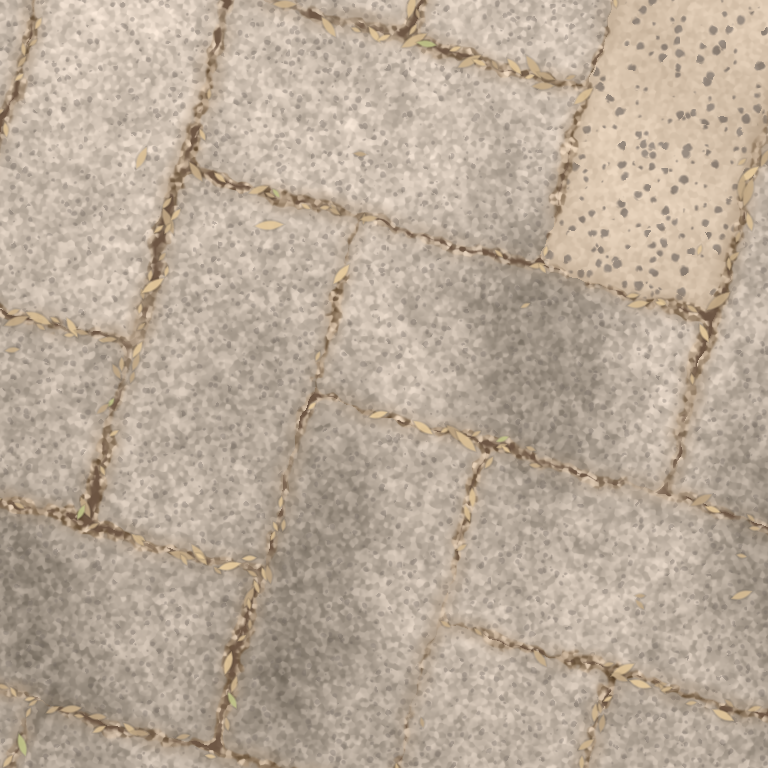
Write a WebGL 2 fragment shader that draws this texture.

```glsl
#version 300 es
precision highp float;
// Weathered herringbone brick paving, tilted, with dry chaff caught in the joints.

uniform vec2 u_resolution;
out vec4 fragColor;

#define BRICK_WIDTH 0.24            // short side of a brick, in canvas units
#define TILT 0.275                  // rotation of the pattern, in radians
#define ANCHOR vec2(0.238, 0.782)   // a corner of the pattern on the canvas
#define GAP 0.028                   // half width of a joint, in brick widths
#define GRAIN 0.42                  // strength of the stone speckle
#define STAIN 0.40                  // strength of the damp patches
#define CHAFF_CELL 0.08             // spacing of the chaff grid
#define CHAFF_AMOUNT 0.50           // chance of a fleck inside a joint
#define PALE_BRICK vec2(2.0, -2.0)  // corner of the single sandy brick

const vec3 STONE_LIGHT = vec3(0.88, 0.82, 0.76);
const vec3 STONE_DARK = vec3(0.48, 0.44, 0.39);
const vec3 SAND = vec3(0.83, 0.75, 0.66);
const vec3 PORE = vec3(0.47, 0.43, 0.40);
const vec3 SOIL = vec3(0.64, 0.55, 0.45);
const vec3 CRACK = vec3(0.42, 0.33, 0.26);
const vec3 STRAW = vec3(0.91, 0.80, 0.62);
const vec3 LEAF = vec3(0.76, 0.77, 0.54);

struct Brick { float edge; vec2 id; float upright; };

float hash(vec2 p) {
  vec3 a = fract(p.xyx * 0.1031);
  a += dot(a, a.yzx + 33.33);
  return fract((a.x + a.y) * a.z);
}

vec2 hash2(vec2 p) { return vec2(hash(p), hash(p + 71.7)); }

// Cellular noise: x = nearest distance, y = its random value, z = blended value.
vec3 cellular(vec2 p) {
  vec2 base = floor(p);
  vec2 nearest = vec2(9.0, 0.0);
  vec2 blend = vec2(0.0);
  for (int y = -1; y <= 1; y++)
    for (int x = -1; x <= 1; x++) {
      vec2 cell = base + vec2(x, y);
      float d = distance(p, cell + hash2(cell));
      float value = hash(cell + 31.3);
      if (d < nearest.x) nearest = vec2(d, value);
      blend += vec2(value, 1.0) * exp(-5.0 * d * d);
    }
  return vec3(nearest, blend.x / blend.y);
}

// Layered sines that roughen the brick outlines.
vec2 wobble(vec2 q) {
  return 0.014 * sin(q.yx * 6.0 + vec2(0.0, 2.0)) + 0.008 * sin(q.yx * 19.0 + q * 5.0)
       + 0.005 * sin(q.yx * 57.0 - q * 19.0);
}

// Two-by-one herringbone: depth inside the brick, its corner and the joint direction.
Brick herringbone(vec2 q) {
  q += wobble(q);
  vec2 cell = floor(q);
  float phase = mod(cell.x - cell.y, 4.0);
  bool tall = phase < 0.5 || phase > 2.5;
  vec2 corner = cell;
  if (phase > 2.5) corner.y -= 1.0;
  else if (phase > 1.5) corner.x -= 1.0;
  vec2 halfSize = tall ? vec2(0.5, 1.0) : vec2(1.0, 0.5);
  vec2 local = q - corner - halfSize + 0.03 * (hash2(corner) - 0.5);
  vec2 h = abs(local) - halfSize + 0.07;
  float edge = 0.07 - length(max(h, 0.0)) - min(max(h.x, h.y), 0.0);
  return Brick(edge, corner, step(h.y, h.x));
}

// Tapered flecks of many sizes, kept mostly where the joints run.
vec3 addChaff(vec3 color, vec2 q, float aa) {
  vec2 base = floor(q / CHAFF_CELL);
  for (int y = -1; y <= 1; y++)
    for (int x = -1; x <= 1; x++) {
      vec2 cell = base + vec2(x, y);
      vec2 center = (cell + hash2(cell + 5.0)) * CHAFF_CELL;
      Brick b = herringbone(center);
      float clump = 0.4 * sin(center.x * 3.1 + center.y * 2.3);
      float chance = b.edge < GAP * 1.4 ? CHAFF_AMOUNT + clump : 0.004;
      if (hash(cell + 11.0) > chance) continue;
      float angle = b.upright * 1.571 + 1.6 * (hash(cell + 23.0) - 0.5);
      vec2 d = mat2(cos(angle), -sin(angle), sin(angle), cos(angle)) * (q - center);
      float big = pow(hash(cell + 37.0), 3.0);
      float along = d.x / mix(0.026, 0.078, big);
      float taper = 1.0 - along * along + 0.3 * along;
      float shape = abs(d.y) - mix(0.010, 0.024, big) * taper;
      vec3 tint = hash(cell + 47.0) > 0.97 ? LEAF : mix(SOIL, STRAW, 0.35 + 0.7 * hash(cell + 53.0));
      color *= 1.0 - 0.12 * smoothstep(0.016, 0.0, shape);
      color = mix(color, tint, 0.92 * smoothstep(1.5 * aa, -1.5 * aa, shape));
    }
  return color;
}

void main() {
  vec2 uv = gl_FragCoord.xy / u_resolution;
  vec2 p = uv - ANCHOR;
  float c = cos(TILT), s = sin(TILT);
  vec2 q = vec2(c * p.x - s * p.y, -s * p.x - c * p.y) / BRICK_WIDTH;
  float aa = 1.0 / (min(u_resolution.x, u_resolution.y) * BRICK_WIDTH);
  Brick brick = herringbone(q);
  float pale = 1.0 - step(0.5, distance(brick.id, PALE_BRICK));

  // Stone: speckle, brick-to-brick tone and damp patches.
  float coarse = cellular(q * 19.0).z - 0.5;
  float fine = cellular(q * 42.0 + 9.0).z - 0.5;
  float mottle = cellular(q * 5.0 + 23.0).z - 0.5;
  float ridge = 0.30 + 0.24 * cos(6.283 * (uv.x - 0.71));
  float damp = (0.5 + 0.5 * cos(19.0 * (uv.x - 0.71))) * exp(-pow((uv.y - ridge) / 0.21, 2.0));
  float cloud = sin(q.x * 2.3 + sin(q.y * 3.1)) * sin(q.y * 2.7 + 1.0 + sin(q.x * 1.9));
  float speckle = GRAIN * (0.6 * coarse + 1.1 * fine);
  float tone = 0.61 + 0.20 * uv.y + 0.14 * (hash(brick.id + 3.0) - 0.5) + 0.06 * cloud - STAIN * damp;
  vec3 color = mix(STONE_DARK, STONE_LIGHT, tone + speckle + 0.18 * mottle);
  color = mix(color, SAND + 0.05 * cloud + 0.16 * speckle, pale);

  // Small pits in the grey stone, larger pores in the sandy brick.
  vec2 ragged = q + 0.016 * vec2(coarse, fine);
  vec3 pit = cellular(ragged * mix(23.0, 17.0, pale) + 40.0);
  float radius = mix(0.36, 0.40, pale) * smoothstep(mix(0.55, 0.40, pale), 1.0, pit.y);
  float hole = smoothstep(radius + 0.14, radius - 0.14, pit.x) * smoothstep(0.0, 0.12, radius);
  color = mix(color, PORE + 0.1 * coarse, mix(0.42, 0.72, pale) * hole);

  // Worn rims and soil-filled joints that thin out and break into dark cracks.
  float run = sin(q.x * 4.7 + q.y * 3.9) + 0.6 * sin(q.x * 11.0 - q.y * 9.0);
  float width = GAP + 0.010 * run + 0.035 * coarse + 0.03 * mottle;
  color = mix(color, SOIL, (0.30 + 0.4 * mottle) * smoothstep(0.11, 0.02, brick.edge));
  float joint = smoothstep(width + 0.010, width - 0.010, brick.edge);
  float crack = smoothstep(0.016 + 0.008 * run, 0.0, brick.edge + 0.02 * fine);
  crack *= smoothstep(-0.25, 0.3, coarse + 0.25 * run);
  float fill = 0.72 + 0.20 * sin(q.x * 2.1 - q.y * 2.9 + 1.0);
  color = mix(color, SOIL + 0.5 * fine + 0.2 * coarse, fill * joint);
  color = mix(color, CRACK, 0.95 * crack);

  fragColor = vec4(clamp(addChaff(color, q, aa), 0.0, 1.0), 1.0);
}
```
